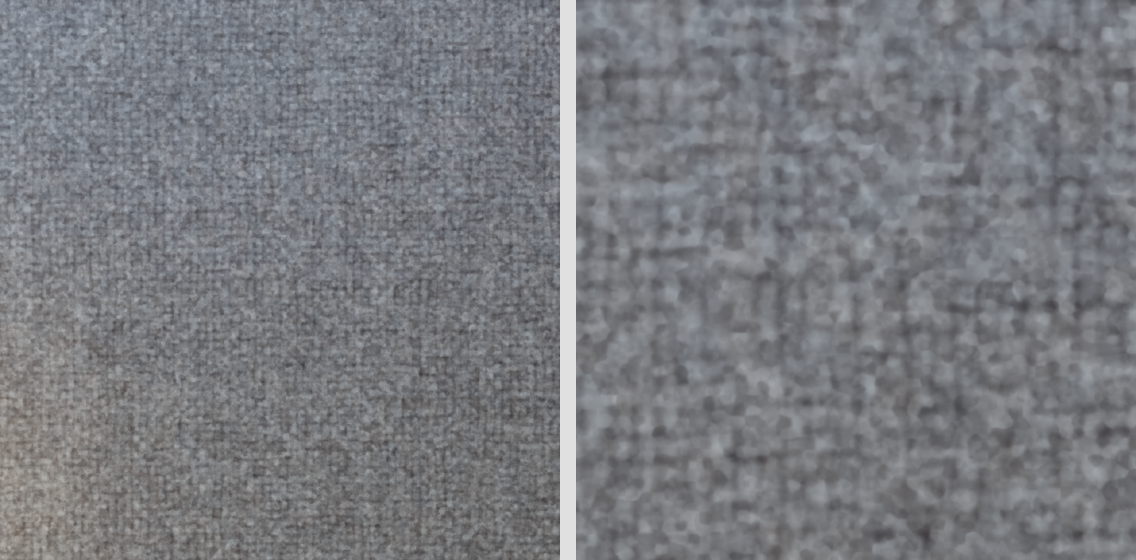
Left: the whole. Right: its middle third, enlarged.
Give the GLSL for this texture, as a Shadertoy shader.

```glsl
float hash(vec2 p) {
    vec3 q = fract(p.xyx * vec3(0.1031, 0.1030, 0.0973));
    q += dot(q, q.yzx + 33.33);
    return fract((q.x + q.y) * q.z);
}

// Soft cellular noise: blend of random cell values, centred on zero
float cells(vec2 p) {
    vec2 base = floor(p);
    float total = 0.0, weights = 0.0;
    for (int y = -1; y <= 1; y++)
    for (int x = -1; x <= 1; x++) {
        vec2 cell = base + vec2(x, y);
        vec2 jitter = vec2(hash(cell + 17.3), hash(cell + 71.9));
        vec2 d = cell + 0.5 + 0.8 * (jitter - 0.5) - p;
        float w = exp(-7.0 * dot(d, d));
        total += w * hash(cell);
        weights += w;
    }
    return total / weights - 0.5;
}

// Dark seam between neighbouring threads
float seam(float x) {
    return pow(0.5 + 0.5 * cos(6.2832 * x), 2.0);
}

// Plain weave: alternating crossings, broken seams and uneven yarn
float weave(vec2 uv) {
    vec2 bend = vec2(sin(uv.y * 31.0 + 2.0 * sin(uv.x * 9.0)),
                     sin(uv.x * 27.0 + 2.0 * sin(uv.y * 11.0)));
    vec2 thread = uv * vec2(68.0, 66.0) + 0.13 * bend;
    thread += 0.22 * vec2(cells(uv * 60.0 + 400.0), cells(uv * 60.0 + 500.0));
    float crossing = sin(3.1416 * thread.x) * sin(3.1416 * thread.y);
    float warpWear = 0.6 + 1.2 * cells(uv * vec2(68.0, 40.0) + 40.0);
    float weftWear = 0.6 + 1.2 * cells(uv * vec2(40.0, 66.0) + 90.0);

    float tone = 0.024 * crossing;
    tone -= 0.065 * (seam(thread.x) * warpWear + seam(thread.y) * weftWear);
    tone += 0.085 * cells(uv * vec2(84.0, 90.0) + 5.0);
    tone += 0.14 * cells(uv * vec2(145.0, 160.0) + 13.0);
    tone += 0.06 * cells(uv * vec2(270.0, 250.0) + 29.0);

    // Faint slubs along both thread directions
    tone += 0.038 * cells(uv * vec2(7.0, 66.0) + 150.0);
    tone += 0.038 * cells(uv * vec2(68.0, 6.0) + 210.0);
    tone += 0.02 * cells(uv * vec2(19.0, 24.0) + 260.0);
    return tone + 0.030;
}

void mainImage(out vec4 fragColor, in vec2 fragCoord) {
    vec2 uv = fragCoord / iResolution.xy;

    // Cool light from the upper left, warm glow in the lower left
    vec3 lower = mix(vec3(0.485, 0.482, 0.482), vec3(0.422, 0.422, 0.426), uv.x);
    vec3 upper = mix(vec3(0.498, 0.522, 0.562), vec3(0.445, 0.458, 0.488), uv.x);
    vec3 cloth = mix(lower, upper, smoothstep(0.0, 1.0, uv.y)) + 0.006;
    vec2 fromGlow = (uv - vec2(0.0, 0.1)) / vec2(0.20, 0.42);
    cloth += vec3(0.075, 0.052, 0.028) * exp(-dot(fromGlow, fromGlow));

    // Raised fibres are cooler, hollows are warmer
    float tone = weave(uv);
    cloth += tone * vec3(0.94, 1.02, 1.04);
    cloth += vec3(0.014, 0.0, -0.012) * cells(uv * 45.0 + 330.0);
    fragColor = vec4(clamp(cloth, 0.0, 1.0), 1.0);
}
```
